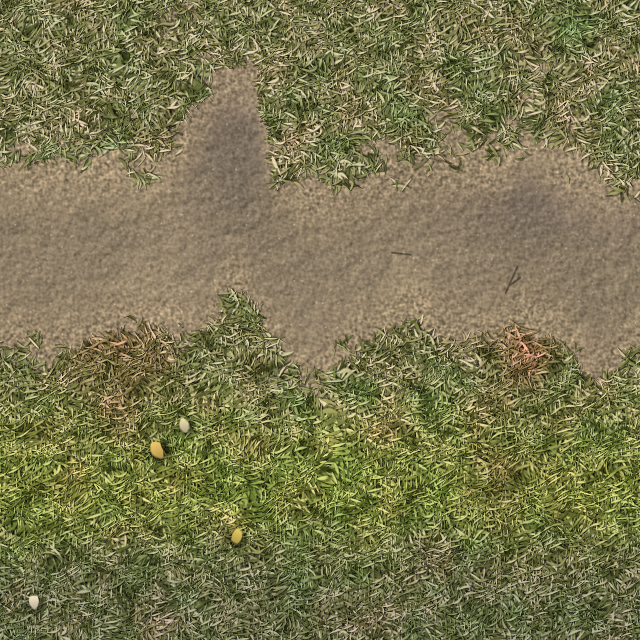
A WebGL 1 fragment shader for this texture:

```glsl
precision highp float;
// A worn dirt path crossing a meadow, seen from above in sunlight.
// Gradient noise forms the soil; rotated grids of bent, tapered blades
// with small shadows form the turf, thinned out along the path.
uniform vec2 u_resolution;

vec3 hash3(vec2 p) {
  vec3 q = vec3(dot(p, vec2(127.1, 311.7)), dot(p, vec2(269.5, 183.3)), dot(p, vec2(419.2, 371.9)));
  return fract(sin(q) * 9758.5);
}

float noise(vec2 p) {
  vec2 i = floor(p), f = fract(p);
  vec2 u = f * f * (3.0 - 2.0 * f), e = vec2(1, 0);
  float a = dot(hash3(i).xy - 0.5, f);
  float b = dot(hash3(i + e).xy - 0.5, f - e);
  float c = dot(hash3(i + e.yx).xy - 0.5, f - e.yx);
  float d = dot(hash3(i + 1.0).xy - 0.5, f - 1.0);
  return 2.0 * mix(mix(a, b, u.x), mix(c, d, u.x), u.y);
}

float fbm(vec2 p) {
  float sum = 0.0, gain = 0.6;
  for (int i = 0; i < 4; i++) {
    sum += gain * noise(p);
    p = mat2(1.6, 1.2, -1.2, 1.6) * p + 7.3;
    gain *= 0.55;
  }
  return sum;
}

mat2 rotation(float a) {
  return mat2(cos(a), -sin(a), sin(a), cos(a));
}

float bump(float x, float center, float width) {
  float t = (x - center) / width;
  return exp(-t * t);
}

float spot(vec2 p, float x, float y, float w, float h) {
  return bump(p.x, x, w) * bump(p.y, y, h);
}

// Positive in the turf, negative on the path
float turfSide(vec2 p) {
  float x = p.x;
  float notch = smoothstep(0.24, 0.37, x) * (1.0 - smoothstep(0.395, 0.43, x));
  float upper = 0.73 + 0.15 * notch - 0.04 * bump(x, 0.51, 0.09)
    + 0.05 * bump(x, 0.83, 0.035) - 0.03 * bump(x, 0.97, 0.07);
  float lower = 0.475 + 0.035 * bump(x, 0.22, 0.07) + 0.085 * bump(x, 0.37, 0.04)
    - 0.06 * bump(x, 0.485, 0.04) + 0.05 * bump(x, 0.64, 0.05)
    + 0.045 * bump(x, 0.82, 0.05) - 0.05 * bump(x, 0.94, 0.04);
  return max(p.y - upper, lower - p.y);
}

float turfDensity(vec2 p) {
  float patchy = noise(p * 15.0) + 0.8 * noise(p * 37.0);
  float cover = smoothstep(-0.02, 0.09, turfSide(p) + 0.06 * patchy);
  float worn = spot(p, 0.29, 0.9, 0.07, 0.11) + spot(p, 0.75, 0.8, 0.2, 0.06) + spot(p, 0.1, 0.76, 0.16, 0.04);
  float bare = smoothstep(0.6, 0.75, p.y) * (0.25 + 0.4 * worn) - 0.75 * patchy;
  return cover * cover * clamp(0.9 - bare, 0.08, 1.0);
}

float segment(vec2 p, vec2 a, vec2 b) {
  vec2 d = b - a;
  return length(p - a - d * clamp(dot(p - a, d) / dot(d, d), 0.0, 1.0));
}

vec3 addLeaf(vec3 base, vec2 p, float size, float angle, vec3 tint) {
  vec2 q = rotation(angle) * p / size;
  float rim = length(q * vec2(1.5, 1)) + 0.35 * noise(q * 1.7 + tint.xy * 50.0);
  float aa = 1.5 / (u_resolution.y * size);
  base *= 0.6 + 0.4 * smoothstep(0.8, 1.6, length(q + vec2(-0.3, 0.3)));
  return mix(base, tint * (0.92 + 0.15 * q.y), 1.0 - smoothstep(1.0 - aa, 1.0 + aa, rim));
}

void main() {
  vec2 uv = gl_FragCoord.xy / u_resolution;
  float pixel = 1.0 / u_resolution.y, side = turfSide(uv), broad = fbm(uv * 6.0);

  // Soil: stains, raking light, grit, damp patches and dry margins
  float relief = fbm(uv * 45.0) - fbm(uv * 45.0 + vec2(-0.14, 0.16));
  float grit = noise(uv * 150.0) + noise(uv * 240.0);
  float damp = spot(uv, 0.37, 0.79, 0.06, 0.13) + spot(uv, 0.87, 0.68, 0.16, 0.06);
  vec3 soil = mix(vec3(0.55, 0.49, 0.4), vec3(0.48, 0.425, 0.37), min(damp, 1.0));
  soil = mix(soil, vec3(0.64, 0.56, 0.44), 0.6 * smoothstep(-0.09, 0.0, side + 0.04 * broad));
  vec3 color = soil * (1.0 + 0.16 * broad + 0.5 * relief + (0.22 + 0.25 * smoothstep(-0.06, 0.02, side)) * grit);
  vec3 seed = hash3(floor(uv * 58.0));
  float pebble = length(fract(uv * 58.0) - 0.25 - 0.5 * seed.xy);
  color += 0.15 * step(0.85, seed.z) * (1.0 - smoothstep(0.02, 0.13, pebble));
  color *= 1.0 - 0.5 * smoothstep(0.4, 1.0, turfDensity(uv));

  // Twigs
  float twig = segment(uv, vec2(0.79, 0.542), vec2(0.808, 0.582));
  twig = min(twig, segment(uv, vec2(0.795, 0.553), vec2(0.813, 0.566)));
  twig = min(twig, segment(uv, vec2(0.613, 0.605), vec2(0.642, 0.602)));
  color *= 0.6 + 0.4 * smoothstep(0.0003, 0.001 + pixel, twig);

  // Turf tints: lush band, cool foot, dry clumps
  float foot = smoothstep(0.06, 0.22, uv.y + 0.1 * broad);
  float lush = foot * (1.0 - smoothstep(0.24, 0.46, uv.y + 0.1 * broad));
  float dry = spot(uv, 0.19, 0.44, 0.07, 0.11) + spot(uv, 0.82, 0.46, 0.06, 0.1) + 0.6 * spot(uv, 0.78, 0.25, 0.05, 0.06);
  vec3 tint = mix(vec3(0.84, 0.87, 0.88), mix(vec3(1), vec3(0.98, 1.05, 0.76), lush), foot);
  tint = mix(tint, vec3(0.98, 0.84, 0.8), min(dry, 1.0));
  tint *= 1.0 + vec3(0.4, 0.1, 0.35) * fbm(uv * 14.0);
  float clump = 0.7 * fbm(uv * 32.0);
  float herbs = spot(uv, 0.52, 0.32, 0.035, 0.07) + spot(uv, 0.34, 0.38, 0.03, 0.03);
  vec2 warped = uv + 0.016 * vec2(noise(uv * 23.0), noise(uv.yx * 23.0));

  // Blades: turned, staggered grids, brightening upward
  for (int i = 0; i < 40; i++) {
    float layer = float(i);
    mat2 turn = rotation(3.1 * fract(layer * 0.618) - 1.5);
    vec2 size = vec2(0.0085, 0.021) * (0.7 + 0.6 * fract(layer * 0.37));
    vec2 p = turn * warped / size + layer * 17.3;
    p.y += hash3(vec2(floor(p.x), layer)).x;
    vec3 rnd = hash3(floor(p) + layer * 3.1);
    vec2 f = fract(p) - 0.5;
    float present = step(rnd.z + 0.01, 0.75 * turfDensity(uv - (f * size) * turn));
    float across = f.x + (rnd.x - 0.5) * (1.8 * f.y * f.y - 0.1);
    float taper = (0.17 + 0.13 * herbs * step(30.0, layer)) * (1.0 - 4.0 * f.y * f.y);
    float aa = 0.6 * pixel / size.x;
    float shadow = 1.0 - smoothstep(taper, taper + 0.2, abs(across - 0.14));
    float blade = 1.0 - smoothstep(taper - aa, taper + aa, abs(across));
    float tone = rnd.y * 0.9 + layer * 0.005 + clump;
    vec3 green = mix(vec3(0.23, 0.24, 0.1), vec3(0.46, 0.48, 0.26), smoothstep(0.0, 0.4, tone));
    green = mix(green, vec3(0.65, 0.64, 0.42), smoothstep(0.35, 0.7, tone));
    green = mix(green, vec3(0.88, 0.84, 0.67), smoothstep(0.7, 1.05, tone));
    color *= 1.0 - 0.3 * present * shadow;
    color = mix(color, green * tint, present * blade);
  }

  // Fallen leaves
  color = addLeaf(color, uv - vec2(0.245, 0.297), 0.014, 0.4, vec3(0.9, 0.75, 0.4));
  color = addLeaf(color, uv - vec2(0.288, 0.335), 0.011, 0.2, vec3(0.88, 0.82, 0.65));
  color = addLeaf(color, uv - vec2(0.37, 0.162), 0.012, -0.4, vec3(0.86, 0.76, 0.36));
  color = addLeaf(color, uv - vec2(0.053, 0.06), 0.011, 0.1, vec3(0.93, 0.88, 0.75));
  gl_FragColor = vec4(color, 1);
}
```
